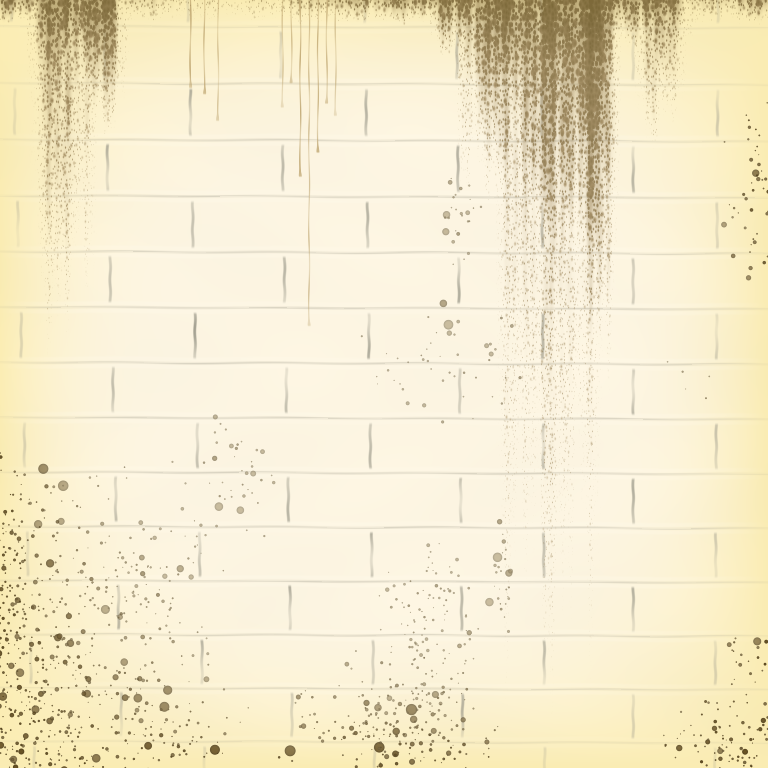
Reproduce this texture procedurally as a three.js fragment shader.

```glsl
// Cream painted brick wall with rusty drip stains from the top and paint splatter
varying vec2 vUv;

float hash(vec2 p) {
  return fract(sin(dot(p, vec2(127.1, 311.7))) * 4375.85);
}

vec2 hash2(vec2 p) {
  return vec2(hash(p), hash(p + 37.3));
}

// Distance to the nearest scattered cell point
float cellular(vec2 p) {
  vec2 id = floor(p), f = fract(p);
  float nearest = 2.0;
  for (int j = -1; j <= 1; j++)
    for (int i = -1; i <= 1; i++) {
      vec2 o = vec2(float(i), float(j));
      nearest = min(nearest, length(o + hash2(id + o) - f));
    }
  return nearest;
}

float blob(vec2 p, vec2 center, vec2 radius) {
  vec2 q = (p - center) / radius;
  return exp(-dot(q, q));
}

// Mortar: x = grey joints, y = pale raised rims
vec2 mortar(vec2 p) {
  p.y += 0.0025 + 0.003 * (p.x - 0.5) + 0.0006 * sin(p.x * 31.0);
  float q = (0.967 - p.y) / 0.0742;
  float course = q + 0.0029 * q * q;
  float row = floor(course);
  float toBed = (fract(course + 0.5) - 0.5) * 0.0715;
  float brick = 0.2294 - 0.0006 * row;
  float u = (p.x - 0.8245) / brick + 0.52 * mod(row, 2.0);
  float toJoint = (fract(u + 0.5) - 0.5) * brick + 0.0005 * sin(p.y * 190.0);
  float wear = 0.65 + 0.35 * sin(p.x * 23.0 + row * 2.4) * sin(p.y * 70.0 + p.x * 9.0);
  float joint = 1.0 - smoothstep(0.0006, 0.003, abs(toJoint));
  joint *= smoothstep(0.004, 0.009, abs(toBed)) * (0.6 + 0.4 * hash(vec2(floor(u + 0.5), row)));
  float bed = 1.0 - smoothstep(0.0003, 0.0026, abs(toBed));
  float rim = 1.0 - smoothstep(0.001, 0.004, abs(abs(toBed) - 0.005));
  return vec2(max(joint, bed * 0.36) * wear, rim);
}

// Stain strength fading downward between two sides, with uneven columns
float stain(vec2 p, float left, float right, float depth) {
  float column = 0.5 + 0.2 * sin(p.x * 97.0 + 1.0) + 0.17 * sin(p.x * 231.0) + 0.13 * sin(p.x * 517.0);
  float reach = depth * (0.6 + 0.5 * column);
  float side = smoothstep(left - 0.015, left + 0.025, p.x) * (1.0 - smoothstep(right - 0.025, right + 0.01, p.x));
  return side * max(0.0, 1.0 - (1.0 - p.y) / reach) * (0.65 + 0.5 * column);
}

float stains(vec2 p) {
  float a = stain(p, -0.1, 1.1, 0.035) * (0.45 + 0.25 * cos(p.x * 12.0 - 0.3));
  a = max(a, stain(p, 0.04, 0.165, 0.19) * 0.85);
  a = max(a, stain(p, 0.045, 0.125, 0.48) * 0.6);
  a = max(a, stain(p, 0.56, 0.90, 0.08) * 0.8);
  a = max(a, stain(p, 0.60, 0.80, 0.30) * 0.85);
  a = max(a, stain(p, 0.665, 0.805, 0.50) * 0.9);
  a = max(a, stain(p, 0.735, 0.80, 0.52) * 1.15);
  a = max(a, stain(p, 0.65, 0.785, 0.98) * 0.42);
  return max(a, stain(p, 0.83, 0.895, 0.20) * 0.65);
}

// Thin runs in two groups
float drips(vec2 p) {
  float ink = 0.0;
  for (int i = 0; i < 10; i++) {
    float k = float(i);
    float x = i < 3 ? 0.248 + 0.018 * k : 0.368 + 0.0115 * (k - 3.0);
    float len = 0.1 + 0.12 * hash(vec2(k, 3.0)) + 0.22 * blob(vec2(x), vec2(0.402), vec2(0.011));
    float t = 1.0 - p.y;
    float width = 0.0002 + 0.001 * blob(vec2(t), vec2(len), vec2(0.008));
    float line = 1.0 - smoothstep(width, width + 0.0014, abs(p.x - x - 0.0006 * sin(t * 60.0 + k)));
    float broken = 0.75 + 0.25 * sin(t * 90.0 + k * 4.0);
    ink = max(ink, line * broken * (1.0 - smoothstep(len, len + 0.003, t)) * (0.5 + 0.4 * hash(vec2(k, 8.0))));
  }
  return ink;
}

// Where drops land
float splatterDensity(vec2 p) {
  float d = 0.85 * blob(p, vec2(0.0, 0.08), vec2(0.17, 0.20));
  d += 0.5 * blob(p, vec2(0.0, 0.29), vec2(0.06, 0.12));
  d += 0.4 * blob(p, vec2(0.18, 0.24), vec2(0.06, 0.07));
  d += 0.45 * blob(p, vec2(0.24, 0.04), vec2(0.06, 0.05));
  d += 0.95 * blob(p, vec2(0.51, 0.05), vec2(0.09, 0.06));
  d += 0.6 * blob(p, vec2(0.56, 0.17), vec2(0.05, 0.10));
  d += 0.9 * blob(p, vec2(0.95, 0.02), vec2(0.06, 0.05));
  d += 0.6 * blob(p, vec2(0.98, 0.14), vec2(0.03, 0.04));
  d += 0.6 * blob(p, vec2(0.99, 0.74), vec2(0.035, 0.10));
  d += 0.2 * blob(p, vec2(0.90, 0.50), vec2(0.04, 0.06));
  d += 0.2 * blob(p, vec2(0.58, 0.53), vec2(0.10, 0.08));
  d += 0.22 * blob(p, vec2(0.30, 0.37), vec2(0.06, 0.09));
  d += 0.7 * blob(p, vec2(0.60, 0.73), vec2(0.018, 0.06));
  return d + 0.9 * blob(p, vec2(0.658, 0.24), vec2(0.012, 0.05)) - 0.03;
}

void main() {
  vec2 p = vUv;
  float inner = 16.0 * p.x * (1.0 - p.x) * p.y * (1.0 - p.y);
  float warm = pow(1.0 - min(inner / 0.7, 1.0), 2.0);
  vec3 color = mix(vec3(0.99, 0.96, 0.885), vec3(0.98, 0.925, 0.70), warm);
  color *= 1.0 + 0.005 * sin(p.x * 17.0 + 2.0 * sin(p.y * 9.0)) * sin(p.y * 21.0);

  vec2 wall = mortar(p);
  color = mix(color, vec3(1.0, 0.98, 0.92), wall.y * 0.3 * (1.0 - warm));
  color = mix(color, vec3(0.62, 0.61, 0.55), wall.x * (1.0 - 0.65 * warm));
  color = mix(color, vec3(0.74, 0.64, 0.43), drips(p));

  // Translucent streaked wash, broken into grains as it thins out
  float amount = stains(p);
  float fine = cellular(p * vec2(230.0, 140.0));
  float grain = min(fine, cellular(p * vec2(95.0, 60.0) + 7.0) * 1.3);
  float streak = cellular(p * vec2(120.0, 9.0));
  float flow = amount * (1.3 - 0.75 * streak);
  float cover = smoothstep(grain - 0.15, grain + 0.4, flow) * smoothstep(0.02, 0.12, amount);
  cover = max(cover, 0.65 * smoothstep(0.1, 0.8, flow));
  float depth = clamp(0.6 * amount + 0.4 * (0.5 - fine) + 0.25 * smoothstep(0.9, 1.0, p.y), 0.0, 1.0);
  color = mix(color, mix(vec3(0.64, 0.54, 0.37), vec3(0.38, 0.30, 0.12), depth), cover * 0.82);

  // Splatter layers from large drops to fine specks
  mat2 turn = mat2(0.8, 0.6, -0.6, 0.8);
  for (int i = 0; i < 5; i++) {
    float k = float(i), cells = 30.0 * pow(1.45, k);
    vec2 q = turn * p * cells + k * 5.3;
    vec2 id = floor(q), center = id + 0.22 + 0.56 * hash2(id + k);
    vec2 home = (center - k * 5.3) / cells * turn;
    float radius = mix(0.07, 0.22, hash(id + 11.0));
    float d = (length(q - center) - radius) / cells;
    float present = step(hash(id + 23.0), splatterDensity(home) * 0.48);
    float drop = present * (1.0 - smoothstep(-0.0008, 0.0008, d));
    float rim = smoothstep(-0.003, 0.0, d);
    float dark = clamp(warm * 0.75 + 0.4 * hash(id + 31.0) - 0.15, 0.0, 1.0);
    vec3 ink = mix(vec3(0.68, 0.62, 0.48), vec3(0.33, 0.24, 0.06), dark);
    color = mix(color, ink * (1.0 - 0.2 * rim), drop * (0.65 + 0.25 * dark));
  }
  gl_FragColor = vec4(color, 1.0);
}
```
